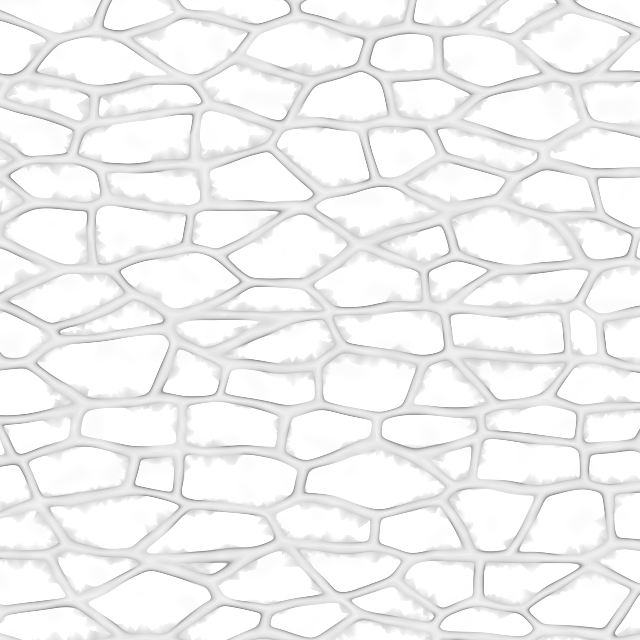
Reproduce this texture map procedurally as a three.js fragment shader.

```glsl
varying vec2 vUv;

const vec2 GRID = vec2(6.7, 13.6);   // stones across and up
const vec2 JITTER = vec2(0.86, 0.8); // scatter of the stone centres
const float SIZE_SPREAD = 0.32;      // variation of the stone sizes
const float WARP = 0.011;            // bend of the joints
const float ROUNDING = 0.0031;       // softness of the stone corners
const float JOINT = 0.0078;          // half width of a joint
const float WEAR = 0.017;            // depth of the ragged chips
const float LINE = 0.0017;           // falloff of the dark contact line
const float LINE_INSET = 0.0011;     // line position inside the joint
const float LINE_DEPTH = 0.24;
const float SOFT = 0.0008;           // edge smoothing
const float CENTRE_TONE = 0.925;
const float RIM_TONE = 0.88;
const float CHIP_DARK = 0.865;
const float CHIP_LIGHT = 0.975;

vec2 hash2(vec2 p) {
  p = vec2(dot(p, vec2(127.1, 311.7)), dot(p, vec2(269.5, 183.3)));
  return fract(sin(p) * 43758.545);
}

vec2 gradient(vec2 cell) {
  float angle = 6.2832 * hash2(cell).x;
  return vec2(cos(angle), sin(angle));
}

float gradientNoise(vec2 p) {
  vec2 i = floor(p), f = fract(p);
  vec2 u = f * f * f * (f * (f * 6.0 - 15.0) + 10.0);
  vec2 e = vec2(0.0, 1.0);
  float low = mix(dot(gradient(i), f), dot(gradient(i + e.yx), f - e.yx), u.x);
  float high = mix(dot(gradient(i + e), f - e), dot(gradient(i + e.yy), f - e.yy), u.x);
  return mix(low, high, u.y);
}

// Staggered centre of a stone in grid units (xy) and its size weight (z)
vec3 stoneSeed(vec2 cell) {
  vec2 stagger = vec2(0.5 * mod(cell.y, 2.0) - 0.25, 0.0);
  vec2 centre = cell + 0.5 + stagger + JITTER * (hash2(cell + 17.0) - 0.5);
  return vec3(centre, SIZE_SPREAD * hash2(cell + 63.0).y);
}

// Rounded distance to the stone border and its foot point, in canvas units
float borderDistance(vec2 uv, out vec2 stone, out vec2 foot) {
  vec2 p = uv * GRID;
  vec2 base = floor(p);
  vec2 nearest = vec2(0.0);
  float power = 1e3;
  for (int y = -2; y <= 2; y++) {
    for (int x = -2; x <= 2; x++) {
      vec2 cell = base + vec2(float(x), float(y));
      vec3 seed = stoneSeed(cell);
      vec2 toCentre = seed.xy - p;
      float d = dot(toCentre, toCentre) - seed.z;
      if (d < power) {
        power = d;
        stone = cell;
        nearest = toCentre;
      }
    }
  }
  float sum = 0.0, closest = 1e3;
  for (int y = -2; y <= 2; y++) {
    for (int x = -2; x <= 2; x++) {
      if (x == 0 && y == 0) continue;
      vec3 seed = stoneSeed(stone + vec2(float(x), float(y)));
      vec2 other = seed.xy - p;
      vec2 across = normalize(other - nearest) * GRID;
      float gap = dot(other, other) - seed.z - power;
      float d = 0.5 * gap / (length(other - nearest) * length(across));
      sum += exp(-d / ROUNDING);
      if (d < closest) {
        closest = d;
        foot = uv + normalize(across) * d;
      }
    }
  }
  return -ROUNDING * log(max(sum, 1e-20));
}

void main() {
  vec2 uv = vUv;
  vec2 bend = vec2(gradientNoise(uv * 9.0 + 3.7), gradientNoise(uv * 9.0 + 41.3));
  vec2 stone, foot;
  float d = borderDistance(uv + WARP * bend, stone, foot);

  // Each stone has its own patch of noise, sampled mostly along its border
  vec2 shift = 7.0 * hash2(stone + 5.0);
  vec2 own = uv + shift;
  vec2 rim = mix(foot, uv, 0.25) + shift;
  float joint = JOINT * (1.0 + 0.6 * gradientNoise(own * 14.0));
  float chipped = smoothstep(-0.03, 0.16, gradientNoise(rim * vec2(9.0, 13.0)));
  float ragged = abs(gradientNoise(rim * vec2(30.0, 38.0)))
               + 0.3 * abs(gradientNoise(rim * 85.0 + 9.0));
  float edge = joint + WEAR * chipped * (0.15 + 1.7 * ragged);

  // Mortar with a sharp contact line along the intact edges
  float streak = gradientNoise(own * vec2(28.0, 40.0) + 23.0);
  float mortar = mix(CENTRE_TONE, RIM_TONE, smoothstep(0.0, joint, d));
  float strength = smoothstep(-0.4, 0.25, gradientNoise(own * 12.0 + 31.0));
  strength *= mix(1.2, 0.4, chipped);
  float contact = exp(-max(joint - LINE_INSET - d, 0.0) / LINE);
  mortar += 0.05 * streak - LINE_DEPTH * strength * contact;

  // Faceted chips fading into the stone
  float depth = clamp((d - joint) / max(edge - joint, SOFT), 0.0, 1.0);
  float chip = mix(CHIP_DARK, CHIP_LIGHT, depth);
  chip += 0.11 * gradientNoise(rim * vec2(55.0, 70.0) + 57.0);

  float face = 1.0 - 0.014 * smoothstep(0.1, 0.5, gradientNoise(own * 20.0 + 71.0));
  float tone = mix(mortar, chip, smoothstep(joint - SOFT, joint + SOFT, d));
  tone = mix(tone, face, smoothstep(edge - SOFT, edge + SOFT, d));
  gl_FragColor = vec4(vec3(clamp(tone, 0.0, 1.0)), 1.0);
}
```
